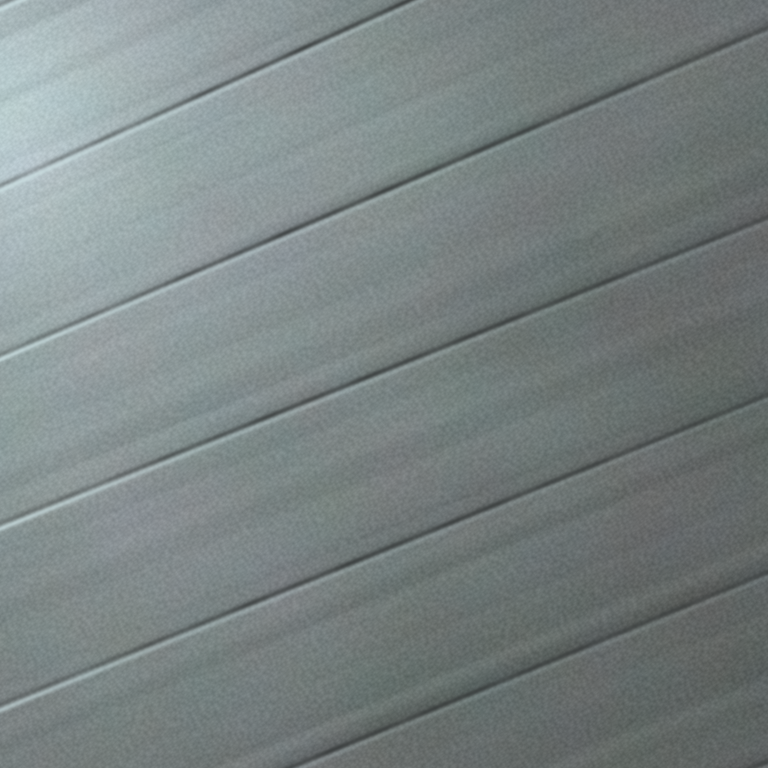
A WebGL 2 fragment shader for this texture:

```glsl
#version 300 es
precision highp float;
// Slanted grey metal slats with dark seams, lit rims and faint brushing.
uniform vec2 u_resolution;
out vec4 outColor;

const vec3 SHADE = vec3(0.388, 0.412, 0.406);
const vec3 SHEEN = vec3(0.735, 0.805, 0.820);
const vec3 SEAM = vec3(0.21, 0.225, 0.225);
const vec3 RIM = vec3(0.80, 0.88, 0.89);
const float FIRST_SEAM = 0.009;    // left-edge height of the first seam, from the top
const float SLAT_HEIGHT = 0.228;   // seam spacing at the left edge
const float SLAT_SPREAD = 0.011;   // extra spacing at the right edge
const float SLOPE = 0.448;
const float TILT = 0.008;          // small change of angle between slats
const float SEAM_WIDTH = 0.0036;
const float RIM_WIDTH = 0.0034;
const float GRAIN = 0.050;
const float STREAK = 0.011;
const float CREASE = 0.042;
const float TAU = 6.28318;

vec2 hash2(vec2 p) {
  vec3 q = fract(p.xyx * vec3(0.1031, 0.1030, 0.0973));
  q += dot(q, q.yzx + 33.33);
  return fract((q.xx + q.yz) * q.zy);
}

// Distance to the nearest scattered cell point.
float cellular(vec2 p) {
  vec2 cell = floor(p);
  float nearest = 2.0;
  for (int j = -1; j <= 1; j++)
    for (int i = -1; i <= 1; i++) {
      vec2 c = cell + vec2(i, j);
      nearest = min(nearest, length(c + hash2(c) - p));
    }
  return nearest;
}

// Soft, wide patches from layered sines.
float patches(vec2 p) {
  float sum = 0.0, weight = 0.5;
  for (int i = 0; i < 4; i++) {
    sum += weight * sin(p.x + 1.7 * sin(p.y)) * sin(p.y + 1.3 * cos(p.x));
    p = mat2(1.4, 1.1, -1.1, 1.4) * p + 2.3;
    weight *= 0.6;
  }
  return sum;
}

// Slat coordinate: whole numbers lie on the seams.
float slatCoord(vec2 p, float spacing) {
  float k = (p.y - FIRST_SEAM + SLOPE * p.x) / spacing;
  return k + TILT * sin(k * TAU / 4.0) * (2.0 * p.x - 1.0) / spacing;
}

float band(float d, float width) {
  return exp(-d * d / (width * width));
}

// Shading that deepens toward each crease, then lifts again.
float creases(float k, float along) {
  float slat = floor(k), sum = 0.0;
  for (int i = 0; i < 3; i++) {
    vec2 r = hash2(vec2(slat * 3.0 + float(i), 5.0));
    float d = k - slat - 0.20 - 0.32 * float(i) - 0.08 * (r.x - 0.5);
    float dark = exp(min(d, 0.0) / 0.06) * (1.0 - smoothstep(-0.01, 0.025, d));
    float strength = 0.35 + 0.65 * r.y;
    strength *= 0.7 + 0.3 * sin(along * 6.0 + r.x * TAU);
    sum += strength * (dark - 0.45 * band(d - 0.05, 0.04));
  }
  return sum;
}

void main() {
  vec2 p = gl_FragCoord.xy / u_resolution;
  p.y = 1.0 - p.y;
  float spacing = SLAT_HEIGHT + SLAT_SPREAD * p.x;
  float k = slatCoord(p, spacing);
  float seamId = floor(k + 0.5);
  float d = (k - seamId) * spacing * 0.92;
  float along = p.x - 0.4 * p.y;

  // Light falling off from the upper left, with a ridge of sheen and a dim far corner.
  vec2 fromLight = vec2(p.x, (p.y - 0.16) * 0.76);
  float light = 1.08 * exp(-2.5 * sqrt(dot(fromLight, fromLight) + 0.002));
  light += 0.11 * exp(-dot(p - vec2(0.46, 0.16), p - vec2(0.46, 0.16)) / 0.035);
  light -= 0.10 * smoothstep(0.7, 1.6, p.x + 0.7 * p.y);
  light += 0.07 * patches(p * vec2(4.0, 6.0));
  vec3 color = mix(SHADE, SHEEN, light);

  // Faint brushed streaks running along the slats.
  float streak = 0.0;
  for (int i = 1; i <= 4; i++) {
    float f = float(i);
    streak += sin(k * TAU * (1.3 + 1.37 * f) + f * 2.1 + 0.4 * sin(along * 5.0)) / (0.6 + 0.4 * f);
  }
  color += STREAK * 0.5 * streak - CREASE * creases(k, along) * (0.7 + 0.6 * light);

  // Fine speckle, from cells of two sizes set against each other, and weak colour casts.
  vec2 g = mat2(0.8, 0.6, -0.6, 0.8) * p;
  float speckle = cellular(g * vec2(190.0, 110.0)) - cellular(g * vec2(150.0, 260.0) + 7.0);
  color += GRAIN * speckle;
  color += 0.016 * patches(p * 9.0 + 4.0) * vec3(1.0, -0.4, 0.6);
  color += 0.013 * patches(p * 17.0 + 1.0) * vec3(-0.6, 0.3, 1.0);

  // Dark seam over a lit rim, with uneven wear.
  float wear = 0.82 + 0.18 * sin(along * 23.0 + seamId * 2.7) * sin(along * 61.0 + seamId);
  float darkness = mix(0.40, 0.84, smoothstep(0.0, 0.45, p.x)) * wear;
  darkness *= 1.0 - 0.30 * smoothstep(0.6, 1.0, p.x);
  float rimLight = mix(0.20, 0.75, exp(-3.4 * p.x)) * (0.55 + 0.45 * smoothstep(0.0, 0.45, light));
  float shadow = band(min(d + 0.003, 0.0), 0.019) * smoothstep(0.002, -0.002, d);
  color *= 1.0 - 0.10 * shadow * smoothstep(0.05, 0.5, p.x);
  color = mix(color, SEAM, darkness * band(d + 0.0030, SEAM_WIDTH));
  color = mix(color, RIM, rimLight * band(d - 0.0034, RIM_WIDTH));

  outColor = vec4(clamp(color, 0.0, 1.0), 1.0);
}
```
